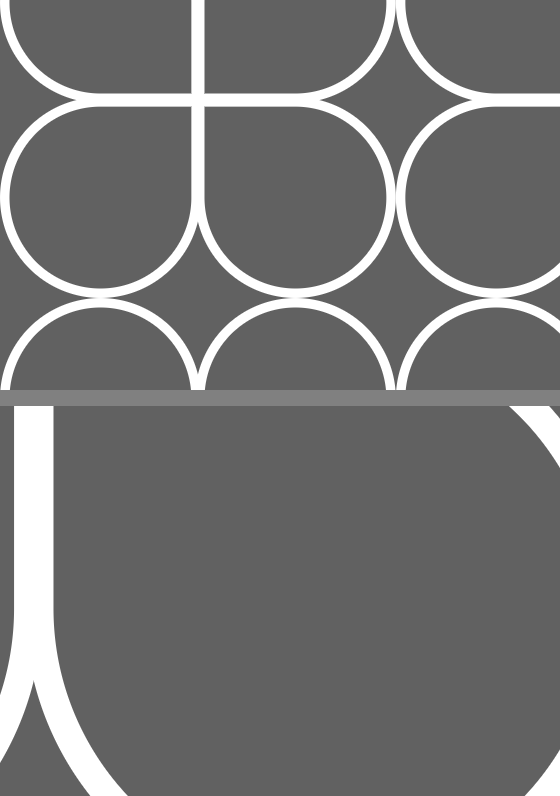
Top: the whole. Bottom: its middle third, enlarged.
A Shadertoy shader for this pattern:

```glsl
// Repeating four-petal clover outlines in white on flat grey.

// Lengths are fractions of the canvas height.
const float TILE_SIZE     = 1.015;              // clover width and repeat step
const vec2  CLOVER_CENTER = vec2(0.5075, 0.7434);
const float PETAL_OFFSET  = 0.25;               // clover centre to petal centre, per axis
const float PETAL_RADIUS  = 0.2453;             // to the middle of the stroke
const float STROKE_WIDTH  = 0.0243;
const vec3  GROUND_COLOR  = vec3(0.38);
const vec3  LINE_COLOR    = vec3(1.0);

// Signed distance to a disc whose lower-left quarter is squared off.
float petalDistance(vec2 p, float radius) {
    bool squareQuarter = p.x < 0.0 && p.y < 0.0;
    float reach = squareQuarter ? max(-p.x, -p.y) : length(p);
    return reach - radius;
}

void mainImage(out vec4 fragColor, in vec2 fragCoord) {
    float pixel = 1.0 / iResolution.y;
    vec2 p = fragCoord * pixel - CLOVER_CENTER;

    // Repeat the clover, then mirror one petal into four.
    p -= TILE_SIZE * floor(p / TILE_SIZE + 0.5);
    vec2 petalPoint = abs(p) - PETAL_OFFSET;

    // Stroke the petal outline with a one-pixel soft edge.
    float edge = abs(petalDistance(petalPoint, PETAL_RADIUS)) - 0.5 * STROKE_WIDTH;
    float line = clamp(0.5 - edge / pixel, 0.0, 1.0);

    fragColor = vec4(mix(GROUND_COLOR, LINE_COLOR, line), 1.0);
}
```
